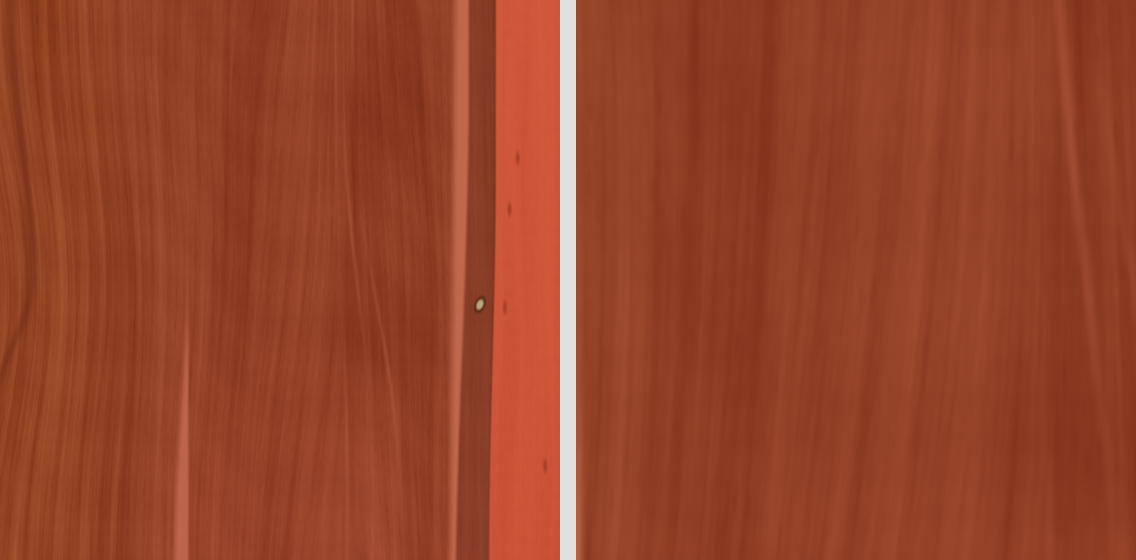
Left, the full canvas; right, a detail of the centre.
Give the GLSL for this texture, as a WebGL 2 fragment shader.

```glsl
#version 300 es
precision highp float;
// Reddish-brown wood board with a brighter red plank along its right side.
// Grain is layered sines along warped fibres; pores are sparse stretched cells.
// Pale streaks, a curved growth ring and a tiny chip are laid over the grain.
uniform vec2 u_resolution;
out vec4 fragColor;

const vec3 BASE = vec3(0.57, 0.25, 0.15);
const vec3 GRAIN_STEP = vec3(0.046, 0.040, 0.032);
const vec3 RING = vec3(0.44, 0.17, 0.09);
const vec3 STRIP = vec3(0.51, 0.225, 0.145);
const vec3 PALE = vec3(0.77, 0.42, 0.31);
const vec3 RED = vec3(0.80, 0.33, 0.22);

vec2 hash2(vec2 p) {
    vec3 q = fract(p.xyx * vec3(0.1031, 0.1030, 0.0973));
    q += dot(q, q.yzx + 33.33);
    return fract((q.xx + q.yz) * q.zy);
}

float bell(float x, float width) {
    return exp(-x * x / (width * width));
}

// Soft band between two edges, each with its own softness
float band(float x, float left, float right, float softLeft, float softRight) {
    return smoothstep(left, left + softLeft, x) * (1.0 - smoothstep(right - softRight, right, x));
}

// Irregular, mostly vertical lines; roughly -1 to 1
float layeredSines(vec2 p, float freq, float wander, float seed) {
    float sum = 0.0, amp = 0.5;
    for (int i = 0; i < 5; i++) {
        float k = float(i) + 1.0;
        float drift = 1.3 * sin(p.y * wander + p.x * freq * 0.13 + k * 2.1 + seed);
        sum += amp * sin(p.x * freq + drift + seed * k);
        freq *= 1.67;
        wander *= 1.3;
        amp *= 0.72;
    }
    return sum;
}

// x: distance to the nearest cell point, y: strength of sparse flecks
vec2 cells(vec2 p, float density) {
    vec2 id = floor(p);
    float nearest = 2.0, fleck = 0.0;
    for (int j = -1; j <= 1; j++) {
        for (int i = -1; i <= 1; i++) {
            vec2 cell = id + vec2(i, j);
            float d = length(p - cell - 0.2 - 0.6 * hash2(cell));
            float present = step(hash2(cell + 71.0).x, density);
            nearest = min(nearest, d);
            fleck = max(fleck, present * (1.0 - smoothstep(0.1, 0.5, d)));
        }
    }
    return vec2(nearest, fleck);
}

// Straightens fibres that bulge at the left and fan out in the middle
vec2 fibreSpace(vec2 uv) {
    float bulge = 0.07 * exp(-4.5 * uv.x) * bell(uv.y - 0.48, 0.30);
    float fan = (uv.y - 0.5) * (0.10 * bell(uv.x - 0.52, 0.13) - 0.07 * bell(uv.x - 0.68, 0.09));
    return vec2(uv.x - bulge - fan, uv.y);
}

vec3 brownWood(vec2 uv) {
    vec2 p = fibreSpace(uv);
    float leftSide = 1.0 - smoothstep(0.1, 0.4, uv.x);
    float tone = 0.55 * layeredSines(p, 21.0, 3.1, 1.7);
    tone += (0.40 + 0.35 * leftSide) * layeredSines(p, 150.0, 4.3, 4.2);
    tone += 0.22 * layeredSines(p + 0.004 * sin(uv.y * 9.0), 330.0, 11.0, 2.6);
    vec2 pores = cells(p * vec2(170.0, 42.0), 0.05);
    tone += 0.45 * (0.45 - pores.x) - 0.45 * pores.y;
    tone += 0.12 * sin(uv.y * 46.0 + uv.x * 31.0 + 2.0 * sin(uv.x * 17.0));
    tone -= 0.75 * bell(uv.x - 0.68, 0.10) * (bell(uv.y - 0.80, 0.12) + bell(uv.y - 0.40, 0.10));
    vec3 color = BASE + GRAIN_STEP * tone;
    color += vec3(0.0, 0.015, -0.012) * leftSide;
    color += vec3(0.025, 0.010, 0.016) * (1.0 - smoothstep(0.0, 0.5, uv.y)) * (1.0 - leftSide);

    // Growth ring swelling out from the left edge
    float ring = -0.01 + 0.067 * smoothstep(0.27, 0.5, uv.y) * (1.0 - 0.55 * smoothstep(0.5, 1.0, uv.y));
    color = mix(color, RING, 0.5 * bell(uv.x - ring, 0.008));

    // Fine bright fibres sweeping down to the right
    for (int i = 0; i < 3; i++) {
        float k = float(i);
        float path = 0.600 + 0.015 * k + (0.02 + 0.03 * k) * (1.0 - smoothstep(0.15, 0.8, uv.y));
        float fade = 0.5 + 0.5 * sin(uv.y * 9.0 + k * 2.4);
        color = mix(color, PALE, 0.32 * fade * bell(uv.x - path, 0.0035));
    }
    return color;
}

vec3 redPlank(vec2 uv) {
    float tone = 0.25 * layeredSines(uv, 70.0, 5.0, 3.3);
    tone += 0.35 * (0.45 - cells(uv * vec2(120.0, 34.0), 0.0).x);
    float fleck = cells(uv * vec2(85.0, 26.0) + 9.0, 0.025).y;
    vec3 color = RED + GRAIN_STEP * tone + vec3(0.02, 0.015, 0.015) * (uv.y - 0.4);
    return mix(color, vec3(0.58, 0.20, 0.12), 0.6 * fleck);
}

void main() {
    vec2 uv = gl_FragCoord.xy / u_resolution;
    vec3 color = brownWood(uv);

    // Tapering pale streaks, crisp on their right sides
    float shortLeft = mix(0.304, 0.331, smoothstep(0.0, 0.6, uv.y));
    float shortStreak = band(uv.x, shortLeft, 0.340, 0.016, 0.007) * (1.0 - smoothstep(0.32, 0.61, uv.y));
    color = mix(color, PALE, 0.85 * shortStreak);
    float longRight = 0.817 + 0.024 * smoothstep(-0.1, 0.85, uv.y);
    float longLeft = 0.793 + 0.010 * uv.y;
    color = mix(color, STRIP + (color - BASE) * 0.6, 0.8 * smoothstep(longRight - 0.006, longRight, uv.x));
    color = mix(color, PALE, 0.92 * band(uv.x, longLeft, longRight, 0.020, 0.008));

    // Small pale chip with a dark rim
    vec2 chip = (uv - vec2(0.857, 0.456)) / vec2(0.010, 0.015);
    float chipRadius = length(vec2(chip.x - 0.35 * chip.y, chip.y));
    color = mix(color, vec3(0.30, 0.15, 0.08), 0.75 * (1.0 - smoothstep(0.7, 1.3, chipRadius)));
    color = mix(color, vec3(0.74, 0.65, 0.49), 1.0 - smoothstep(0.35, 0.85, chipRadius));

    // Plank joint
    float joint = 0.873 + 0.012 * smoothstep(0.0, 0.7, uv.y);
    color = mix(color, RING, 0.35 * bell(uv.x - joint, 0.005));
    color = mix(color, redPlank(uv), smoothstep(joint - 0.002, joint + 0.003, uv.x));
    fragColor = vec4(color, 1.0);
}
```
